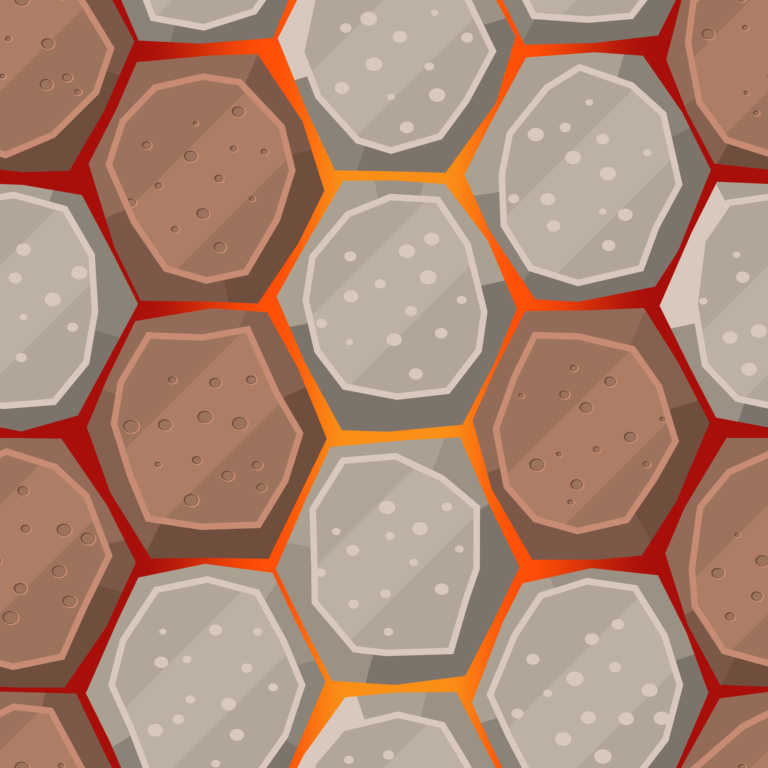
A three.js fragment shader for this texture:

```glsl
// Cracked lava ground: wobbly hexagonal grey and brown stones over glowing gaps, tiling 4 x 3.
varying vec2 vUv;

const float TAU = 6.2831853;
const float COS30 = 0.8660254;
const vec2 GRID = vec2(4.0, 3.0);          // columns and rows of stones
const vec2 ORIGIN = vec2(0.017, 0.102);    // centre of the first stone column
const float HEX = 1.0 / 6.0;               // cell radius
const float CORNERS = 12.0;
const float FACETS = 8.0;
const float SPOTS = 13.0;
const float OUTLINE = 0.0085;
const float SOFT = 0.0011;
const float GLOW_X = 0.515;

// One matrix row per stone row, one line per column: 0 grey, 1 brown, 2 grey with glint
const mat4 KIND = mat4(1.0, 2.0, 1.0, 0.0,
                       0.0, 1.0, 1.0, 0.0,
                       0.0, 0.0, 2.0, 0.0,
                       0.0, 1.0, 0.0, 0.0);

const vec3 LAVA_HOT = vec3(0.98, 0.56, 0.09);
const vec3 LAVA_MID = vec3(1.0, 0.31, 0.03);
const vec3 LAVA_COOL = vec3(0.66, 0.06, 0.04);
const vec3 GREY_FACE = vec3(0.74, 0.69, 0.645);
const vec3 GREY_BAND = vec3(0.695, 0.65, 0.60);
const vec3 GREY_EDGE = vec3(0.85, 0.785, 0.745);
const vec3 GREY_DARK = vec3(0.485, 0.45, 0.42);
const vec3 GREY_LIGHT = vec3(0.67, 0.63, 0.575);
const vec3 BROWN_FACE = vec3(0.68, 0.49, 0.40);
const vec3 BROWN_BAND = vec3(0.62, 0.45, 0.365);
const vec3 BROWN_EDGE = vec3(0.78, 0.55, 0.45);
const vec3 BROWN_DARK = vec3(0.435, 0.305, 0.245);
const vec3 BROWN_LIGHT = vec3(0.575, 0.42, 0.345);

float hash(vec2 id, float n) {
  return fract(sin(dot(vec3(id, n), vec3(127.1, 311.7, 74.7))) * 43758.5453);
}

float inside(float d) { return 1.0 - smoothstep(-SOFT, SOFT, d); }

float hexDistance(vec2 p) {
  p = abs(p);
  return max(p.y, p.x + 0.5 * p.y);
}

// Corner of an irregular stone; roundness blends the hexagon towards a circle
vec2 corner(vec2 id, float seed, float i, float size, float wobble, float roundness) {
  float k = mod(i, CORNERS);
  float a = (k + 0.4 * (hash(id, seed + k) - 0.5)) * TAU / CORNERS;
  float hexRadius = COS30 / cos(mod(a, TAU / 6.0) - TAU / 12.0);
  float dent = pow(hash(id, seed + k + 40.0), 2.0);
  float r = mix(hexRadius, 0.94, roundness) * (size - wobble * dent);
  return HEX * r * vec2(cos(a), sin(a) / COS30);
}

// Signed distance to the polygon through those corners
float stoneDistance(vec2 p, vec2 id, float seed, float size, float wobble, float roundness) {
  vec2 a = corner(id, seed, 0.0, size, wobble, roundness);
  float d = 1.0;
  float side = 1.0;
  for (float i = 1.0; i <= CORNERS; i++) {
    vec2 b = corner(id, seed, i, size, wobble, roundness);
    vec2 e = b - a;
    vec2 w = p - a;
    d = min(d, length(w - e * clamp(dot(w, e) / dot(e, e), 0.0, 1.0)));
    bvec3 c = bvec3(p.y >= a.y, p.y < b.y, e.x * w.y > e.y * w.x);
    if (all(c) || all(not(c))) side = -side;
    a = b;
  }
  return side * d;
}

// Rim facets lit from the upper left
vec3 facetColor(vec2 id, float i, vec3 dark, vec3 light, vec3 glint, float kind) {
  float k = mod(i, FACETS);
  float lit = 0.5 + 0.5 * cos(k * TAU / FACETS - 2.2);
  lit = clamp(lit + 0.4 * (hash(id, k + 120.0) - 0.5), 0.0, 1.0);
  bool shines = kind > 1.5 && k > 2.5 && k < 4.5;
  return shines ? glint : mix(dark, light, floor(lit * 3.99) / 3.0);
}

void main() {
  // Nearest stone, from the two columns around the point
  vec2 q = vUv - ORIGIN;
  vec2 p = vec2(1.0);
  vec2 id = vec2(0.0);
  for (float j = 0.0; j < 2.0; j++) {
    float col = floor(q.x * GRID.x) + j;
    float shift = 0.5 * mod(col + 1.0, 2.0);
    float row = floor(q.y * GRID.y - shift + 0.5);
    vec2 local = q - vec2(col, row + shift) / GRID;
    if (hexDistance(local) < hexDistance(p)) {
      p = local;
      id = floor(mod(vec2(col, row) + 0.5, GRID));
    }
  }
  vec4 pickCol = vec4(equal(vec4(0.0, 1.0, 2.0, 3.0), vec4(id.x)));
  vec4 pickRow = vec4(equal(vec4(0.0, 1.0, 2.0, 3.0), vec4(id.y)));
  float kind = dot(KIND * pickCol, pickRow);
  bool brown = kind > 0.5 && kind < 1.5;
  vec3 face = brown ? BROWN_FACE : GREY_FACE;
  vec3 band = brown ? BROWN_BAND : GREY_BAND;
  vec3 edge = brown ? BROWN_EDGE : GREY_EDGE;
  vec3 dark = brown ? BROWN_DARK : GREY_DARK;
  vec3 light = brown ? BROWN_LIGHT : GREY_LIGHT;

  // Lava, hottest along one vertical strip
  float cool = abs(vUv.x - GLOW_X);
  vec3 color = mix(LAVA_HOT, LAVA_MID, smoothstep(0.06, 0.16, cool));
  color = mix(color, LAVA_COOL, smoothstep(0.16, 0.34, cool));

  // Faceted rim
  float t = mod(atan(p.y, p.x) / TAU * FACETS + FACETS, FACETS);
  float split = 0.5 + 0.6 * (hash(id, floor(t) + 150.0) - 0.5);
  float blur = SOFT * FACETS / (TAU * max(length(p), 0.02));
  vec3 rim = mix(facetColor(id, floor(t), dark, light, edge, kind),
                 facetColor(id, floor(t) + 1.0, dark, light, edge, kind),
                 smoothstep(split - blur, split + blur, fract(t)));
  color = mix(color, rim, inside(stoneDistance(p, id, 5.0, 0.985, 0.05, 0.0)));

  // Flat top with diagonal shading bands
  float top = stoneDistance(p - vec2(-0.003, 0.004), id, 205.0, 0.84, 0.15, 0.5);
  float diagonal = (p.x - p.y) * 0.7071 + 0.04 * (hash(id, 180.0) - 0.5);
  vec3 surface = mix(band, face, inside(abs(diagonal + 0.008) - 0.05));

  // Pale spots on grey, shaded pits on brown
  for (float i = 0.0; i < SPOTS; i++) {
    float a = i * 2.4 + TAU * hash(id, 300.0) + 0.7 * hash(id, i + 310.0);
    float reach = 0.103 * sqrt((i + 0.3 + 0.5 * hash(id, i + 330.0)) / SPOTS);
    float size = mix(0.0045, 0.0115, hash(id, i + 350.0));
    vec2 s = p - reach * vec2(cos(a), sin(a));
    s = vec2(s.x + 0.25 * s.y, 1.2 * s.y - 0.2 * s.x);
    if (brown) {
      surface = mix(surface, edge, inside(length(s - vec2(0.001, -0.0012)) - size));
      surface = mix(surface, dark, inside(length(s) - size + 0.0012));
      surface = mix(surface, band, inside(length(s - vec2(0.0008, -0.0008)) - size + 0.0024));
    } else {
      surface = mix(surface, edge, inside(length(s) - size));
    }
  }
  color = mix(color, edge, inside(top));
  color = mix(color, surface, inside(top + OUTLINE));
  gl_FragColor = vec4(color, 1.0);
}
```
